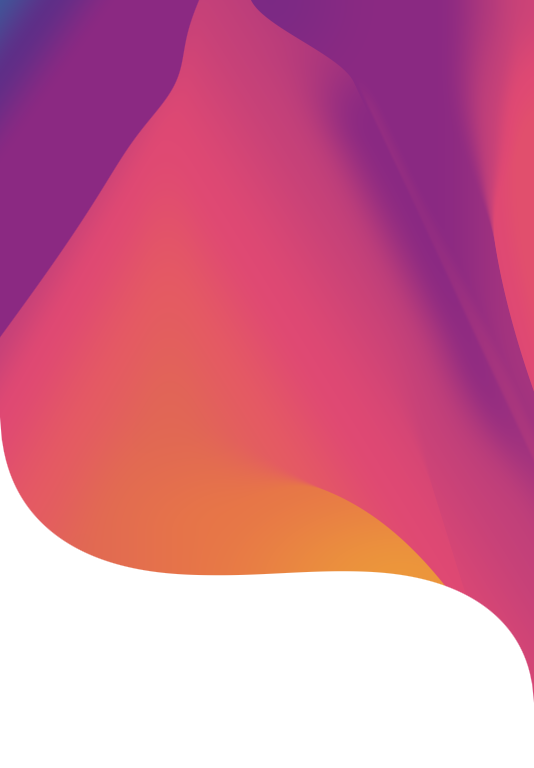
Give the GLSL for this background, as a Shadertoy shader.

```glsl
// Draws overlapping purple, magenta and orange gradient waves above a white curved floor.

// Antialiased step: 0 where d is negative, 1 where it is positive.
float edge(float d) {
    return clamp(0.5 + d / max(fwidth(d), 1e-4), 0.0, 1.0);
}

// Step that blurs from crisp to the given half width as blur goes from 0 to 1.
float softEdge(float d, float halfWidth, float blur) {
    float w = max(halfWidth * blur, 0.5 * fwidth(d));
    return smoothstep(-w, w, d);
}

// Colour ramp from purple through magenta and pink to coral.
vec3 warmth(float h) {
    vec3 c = mix(vec3(0.54, 0.16, 0.51), vec3(0.76, 0.25, 0.475), smoothstep(0.0, 0.35, h));
    c = mix(c, vec3(0.875, 0.285, 0.45), smoothstep(0.3, 0.57, h));
    c = mix(c, vec3(0.895, 0.35, 0.39), smoothstep(0.54, 0.78, h));
    return mix(c, vec3(0.88, 0.405, 0.33), smoothstep(0.72, 1.0, h));
}

float smoothMin(float a, float b, float k) {
    float h = max(k - abs(a - b), 0.0) / k;
    return min(a, b) - 0.25 * k * h * h;
}

// Height of the white floor: two rounded shoulders joined by a shallow wave.
float floorLine(float x) {
    float left = max(1.0 - x / 2.2, 0.0);
    float right = clamp((x - 3.4) / 1.92, 0.0, 1.0);
    float fall = 4.0 + 1.73 * pow(1.0 - pow(left, 2.5), 0.4);
    float drop = 7.12 - 1.43 * pow(1.0 - pow(right, 2.4), 1.0 / 2.4);
    return mix(fall, drop, smoothstep(2.2, 3.4, x));
}

void mainImage(out vec4 fragColor, in vec2 fragCoord) {
    // The canvas spans 5.32 by 7.65 units, with y pointing down.
    vec2 uv = fragCoord / iResolution.xy;
    vec2 p = vec2(uv.x, 1.0 - uv.y) * vec2(5.32, 7.65);

    // Central dome, warmest along its axis
    float leftSide = dot(p - vec2(1.3, 1.95), vec2(0.866, 0.5));
    float rightSide = dot(p - vec2(2.0, 1.9), vec2(-0.849, 0.528));
    leftSide *= leftSide < 0.0 ? 2.5 : 1.0;
    float dome = smoothMin(leftSide, rightSide, 0.4);
    float heat = 0.56 + dome / (dome < 0.0 ? 5.0 : 3.4);

    // Shade beside the right wave, and a faint fold below it
    float waveX = 3.14 + 0.47 * p.y - 0.64 * (1.0 - smoothstep(0.0, 0.82, p.y));
    float wave = p.x - waveX;
    heat -= 0.2 * smoothstep(-0.9, 0.0, wave) * smoothstep(0.4, 1.4, p.y)
                * (1.0 - smoothstep(3.6, 5.2, p.y));
    float fold = p.x - 3.95 - 0.31 * (p.y - 3.7);
    heat -= 0.05 * softEdge(fold, 0.2, 1.0 - smoothstep(3.6, 5.0, p.y))
                 * smoothstep(3.2, 4.4, p.y);
    vec3 color = warmth(heat);

    // Orange hill, blurred on its left
    float hillY = 4.7 + 1.13 * pow(max(p.x - 2.0, 0.0) / 2.43, 2.7);
    float hill = softEdge(p.y - hillY, 0.6, 1.0 - smoothstep(1.7, 3.3, p.x));
    hill *= smoothstep(0.5, 2.2, p.x);
    vec3 orange = mix(vec3(0.905, 0.46, 0.28), vec3(0.925, 0.59, 0.23),
                      smoothstep(1.8, 0.0, length((p - vec2(4.0, 5.8)) * vec2(0.8, 1.4))));
    color = mix(color, orange, hill);

    // Right purple wave with a pink lobe at the border
    float lobeX = 4.88 + 0.43 * pow(max(p.y - 1.9, 0.0) / 1.97, 1.6);
    float lobe = softEdge(p.x - lobeX, 0.55, 1.0 - smoothstep(0.6, 2.5, p.y));
    float lobeHeat = 0.32 + 0.22 * smoothstep(0.0, 1.3, p.y)
                   + 0.1 * smoothstep(0.0, 0.3, p.x - lobeX);
    float glow = 0.17 * smoothstep(4.1, 5.2, p.x);
    float streak = smoothstep(0.0, 0.05, wave) * smoothstep(0.22, 0.05, wave);
    glow += 0.09 * streak * smoothstep(0.6, 1.1, p.y);
    vec3 purple = warmth(mix(glow, lobeHeat, lobe));
    float corner = 1.0 - smoothstep(0.0, 1.1, length(p - vec2(2.7, 0.0)));
    purple = mix(purple, vec3(0.46, 0.16, 0.52), 0.7 * corner);
    color = mix(color, purple, softEdge(wave, 0.38, smoothstep(1.2, 3.2, p.y)));

    // Left purple wave, turning blue in the corner
    float t = p.y / 3.36;
    float bulge = (t - 0.25) / 0.13;
    float bankX = 1.98 * (1.0 - t) + 0.15 * sin(3.14159 * clamp(t, 0.0, 1.0))
                + 0.15 * exp(-bulge * bulge);
    float ray = p.x / 0.95 + p.y / 1.35;
    vec3 bank = mix(vec3(0.25, 0.34, 0.6), vec3(0.37, 0.18, 0.53), smoothstep(-0.1, 0.6, ray));
    bank = mix(bank, vec3(0.545, 0.16, 0.51), smoothstep(0.5, 1.25, ray));
    color = mix(color, bank, edge(bankX - p.x));

    // White floor
    color = mix(color, vec3(1.0), edge(p.y - floorLine(p.x)));
    fragColor = vec4(color, 1.0);
}
```
